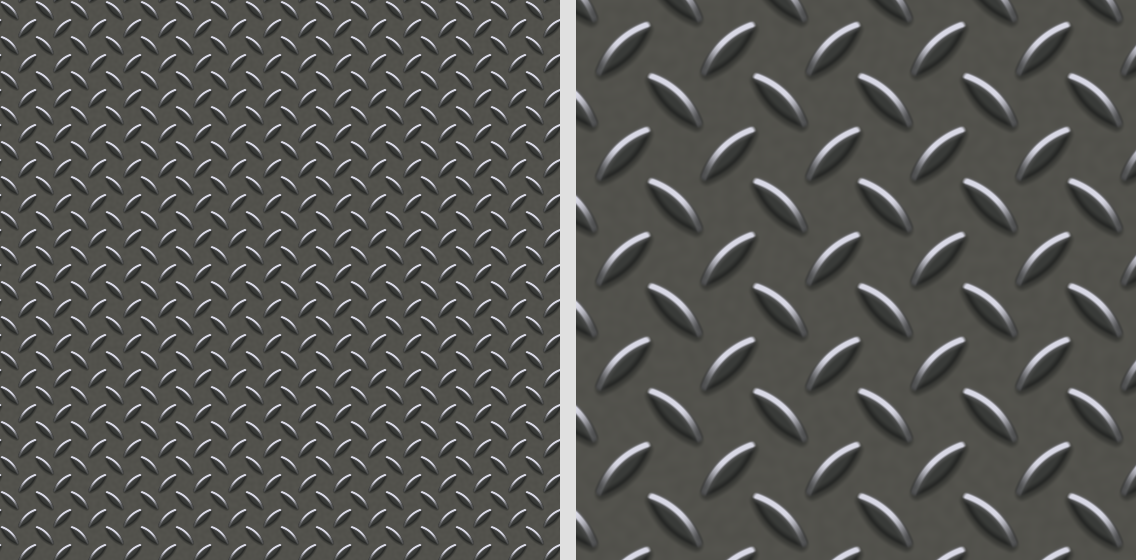
Left, the full canvas; right, a detail of the centre.
Reproduce this texture procedurally as a three.js fragment shader.

```glsl
// Dark steel tread plate: alternating diagonal raised lugs with a bright upper edge.
varying vec2 vUv;

// Layout, in repeats across the canvas
const float REPEATS = 16.0;
const vec2 RISING_CENTER = vec2(0.78, 0.205);
const vec2 FALLING_CENTER = vec2(0.28, 0.715);

// Lug shape, in units of one repeat
const float HALF_LENGTH = 0.30;
const float HALF_WIDTH = 0.065;
const float ROUNDING = 0.045;
const float EDGE = 0.022;
const vec2 SHADOW_OFFSET = vec2(0.012, -0.03);
const float SHADOW_STRENGTH = 0.6;

// Highlight band along the upper arc
const float GLINT_INSET = 0.006;
const float GLINT_WIDTH = 0.042;

// Plate grain
const float GRAIN_CELLS = 128.0;
const float GRAIN_AMOUNT = 0.045;

const vec3 PLATE = vec3(0.322, 0.320, 0.298);
const vec3 SHADOW = vec3(0.16, 0.165, 0.155);
const vec3 RIM = vec3(0.135, 0.14, 0.135);
const vec3 FACE = vec3(0.225, 0.232, 0.222);
const vec3 SHEEN = vec3(0.46, 0.46, 0.475);
const vec3 GLINT = vec3(0.85, 0.85, 0.90);

// Unit gradient for a lattice point, wrapped to the tile
vec2 gradientAt(vec2 cell, float period) {
  vec2 c = mod(cell, period);
  float h = fract(sin(dot(c, vec2(127.1, 311.7))) * 4375.85);
  return vec2(cos(6.2832 * h), sin(6.2832 * h));
}

float gradientNoise(vec2 p, float period) {
  vec2 i = floor(p);
  vec2 f = fract(p);
  vec2 w = f * f * f * (f * (f * 6.0 - 15.0) + 10.0);
  vec2 x = vec2(1.0, 0.0);
  float a = dot(gradientAt(i, period), f);
  float b = dot(gradientAt(i + x.xy, period), f - x.xy);
  float c = dot(gradientAt(i + x.yx, period), f - x.yx);
  float d = dot(gradientAt(i + x.xx, period), f - x.xx);
  return mix(mix(a, b, w.x), mix(c, d, w.x), w.y);
}

// Rotates so x runs along the lug and y points to its lit side
vec2 toLugAxes(vec2 p) {
  return vec2(p.x + p.y, p.y - p.x) * 0.70711;
}

// Signed distance to the upper arc of the lens
float arcDistance(vec2 q) {
  float radius = (HALF_LENGTH * HALF_LENGTH + HALF_WIDTH * HALF_WIDTH) / (2.0 * HALF_WIDTH);
  return length(q + vec2(0.0, radius - HALF_WIDTH)) - radius - ROUNDING;
}

// Signed distance to the lens with rounded tips
float lugDistance(vec2 q) {
  q = abs(q);
  float tipSide = (q.x - HALF_LENGTH) * (HALF_LENGTH * HALF_LENGTH - HALF_WIDTH * HALF_WIDTH)
                / (2.0 * HALF_WIDTH * HALF_LENGTH);
  return q.y < tipSide ? length(q - vec2(HALF_LENGTH, 0.0)) - ROUNDING : arcDistance(q);
}

float inside(float d) {
  return 1.0 - smoothstep(-EDGE, EDGE, d);
}

// Draws one lug, p measured from its center
vec3 addLug(vec3 color, vec3 plate, vec2 p, float mirror) {
  vec2 q = toLugAxes(vec2(p.x * mirror, p.y));
  vec2 s = toLugAxes(vec2(p.x * mirror, p.y) - SHADOW_OFFSET);
  float d = lugDistance(q);

  // Contact shadow and dark body
  float shade = 1.0 - smoothstep(-0.02, 0.045, lugDistance(s));
  color = mix(color, SHADOW, shade * SHADOW_STRENGTH);
  vec3 body = mix(RIM, FACE, smoothstep(0.0, 0.07, -d));

  // Lit band: strong near the upper tip, fading toward the lower one
  float depth = -arcDistance(q) - GLINT_INSET;
  float along = smoothstep(-0.29, 0.02, q.x);
  float band = 1.0 - smoothstep(0.35, 1.0, abs(depth - GLINT_WIDTH * 0.7) / GLINT_WIDTH);
  float sheen = 1.0 - smoothstep(0.03, 0.11, depth);
  body = mix(body, SHEEN, sheen * (0.25 + 0.55 * along));
  body = mix(body, GLINT, band * (0.12 + 0.88 * along));

  return mix(color, body, inside(d));
}

void main() {
  float grain = gradientNoise(vUv * GRAIN_CELLS, GRAIN_CELLS);
  vec3 plate = PLATE * (1.0 + GRAIN_AMOUNT * grain);
  vec3 color = plate;
  vec2 grid = vUv * REPEATS;

  // One rising and one falling lug in each repeat
  for (int i = 0; i < 2; i++) {
    vec2 center = i == 0 ? RISING_CENTER : FALLING_CENTER;
    float mirror = i == 0 ? 1.0 : -1.0;
    vec2 p = fract(grid - center + 0.5) - 0.5;
    color = addLug(color, plate, p, mirror);
  }

  gl_FragColor = vec4(color, 1.0);
}
```
